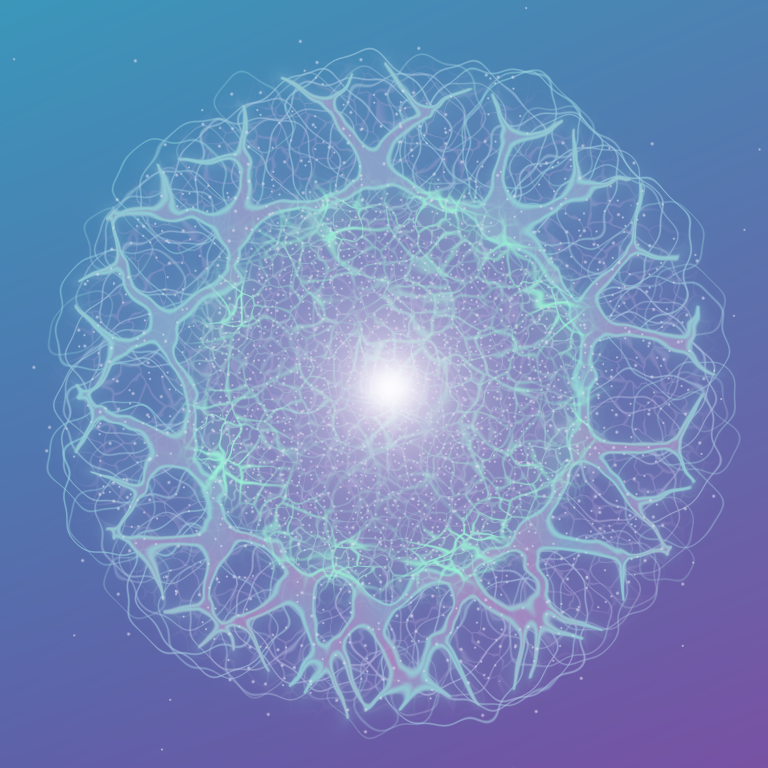
Write a WebGL 1 fragment shader that draws this background.

```glsl
precision highp float;
uniform vec2 u_resolution;

#define CENTER vec2(0.508, 0.495)
#define RING_RADIUS 0.245
#define DISK_RADIUS 0.452
#define CELL_COUNT 12.0
#define LOOP_COUNT 90
#define CORE_SIZE 0.042
#define HALO_SIZE 0.125
#define MINT vec3(0.60, 0.96, 0.84)
#define CYAN vec3(0.56, 0.84, 0.87)
#define LILAC vec3(0.73, 0.66, 0.86)
#define TISSUE vec3(0.53, 0.66, 0.80)
#define ROSE vec3(0.70, 0.49, 0.74)

float hash(vec2 p) {
  return fract(sin(dot(p, vec2(12.9898, 78.233))) * 43758.55);
}

vec2 hash2(vec2 p) {
  return vec2(hash(p), hash(p + 37.3));
}

float noise(vec2 p) {
  vec2 i = floor(p), f = fract(p);
  f = f * f * (3.0 - 2.0 * f);
  return mix(mix(hash(i), hash(i + vec2(1, 0)), f.x),
             mix(hash(i + vec2(0, 1)), hash(i + vec2(1, 1)), f.x), f.y);
}

vec2 warp(vec2 p, float scale, float amount) {
  return p + amount * (vec2(noise(p * scale + 5.0), noise(p * scale + 41.0)) - 0.5);
}

vec2 polar(float angle, float radius) {
  return radius * vec2(cos(angle), sin(angle));
}

float stroke(float d, float width) {
  return 1.0 - smoothstep(0.0, width + 1.0 / u_resolution.y, d);
}

float smoothMin(float a, float b, float k) {
  float h = max(k - abs(a - b), 0.0) / k;
  return min(a, b) - h * h * k * 0.25;
}

// Tapered capsule
float limb(vec2 p, vec2 a, vec2 b, float startWidth, float endWidth) {
  vec2 ab = b - a;
  float h = clamp(dot(p - a, ab) / dot(ab, ab), 0.0, 1.0);
  return length(p - a - ab * h) - mix(startWidth, endWidth, h);
}

// Distance to the borders of scattered cells
float web(vec2 p, float scale) {
  p = warp(warp(p, scale * 0.8, 0.7 / scale), scale * 2.5, 0.3 / scale) * scale;
  vec2 id = floor(p);
  float nearest = 9.0, second = 9.0;
  for (int y = -1; y <= 1; y++)
    for (int x = -1; x <= 1; x++) {
      vec2 cell = id + vec2(x, y);
      float d = length(cell + hash2(cell) - p);
      second = min(second, max(nearest, d));
      nearest = min(nearest, d);
    }
  return 0.5 * (second - nearest) / scale;
}

float sparkles(vec2 p, float scale, float density, float size) {
  vec2 cell = floor(p * scale);
  float d = length(fract(p * scale) - 0.2 - 0.6 * hash2(cell)) / scale;
  return step(hash(cell + 9.7), density) * stroke(d, size);
}

// Cell bodies are spread unevenly around the ring
float cellAngle(float i) {
  return radians(30.0 * i - 180.0 + 16.0 * cos(radians(30.0 * i + 15.0)));
}

vec2 cellBody(float i) {
  float k = mod(i, CELL_COUNT);
  return polar(cellAngle(i), 0.282 + 0.022 * cos(radians(30.0 * k - 15.0)) + 0.02 * (hash(vec2(k, 3.0)) - 0.5));
}

float branches(vec2 p) {
  p = warp(warp(p, 15.0, 0.035), 45.0, 0.008);
  float d = 1.0;
  for (float i = 0.0; i < CELL_COUNT; i++) {
    float a = cellAngle(i);
    vec2 body = cellBody(i);
    vec2 joint = polar(0.5 * (a + cellAngle(i + 1.0)), RING_RADIUS + 0.008);
    d = smoothMin(d, limb(p, body, joint, 0.011, 0.004), 0.024);
    d = smoothMin(d, limb(p, cellBody(i + 1.0), joint, 0.011, 0.004), 0.024);
    for (float side = -1.0; side <= 1.0; side += 2.0) {
      vec2 h = hash2(vec2(i, side));
      float forkAngle = a + side * (0.11 + 0.12 * h.x);
      vec2 fork = polar(forkAngle, 0.345 + 0.035 * h.y);
      d = smoothMin(d, limb(p, body, fork, 0.011, 0.0045), 0.022);
      d = smoothMin(d, limb(p, fork, polar(forkAngle + 0.13, 0.405 + 0.02 * h.x), 0.0045, 0.0008), 0.012);
      d = smoothMin(d, limb(p, fork, polar(forkAngle - 0.11, 0.415), 0.004, 0.0008), 0.012);
    }
  }
  return d;
}

void main() {
  vec2 uv = gl_FragCoord.xy / u_resolution;
  vec2 p = uv - CENTER;
  float r = length(p), angle = atan(p.y, p.x);
  float inside = 1.0 - smoothstep(0.20, 0.29, r);
  float disk = 1.0 - smoothstep(0.36, DISK_RADIUS, r);
  float warmth = smoothstep(0.15, -0.3, p.y - 0.4 * p.x);

  // Backdrop and haze
  vec3 color = mix(mix(vec3(0.37, 0.38, 0.66), vec3(0.47, 0.32, 0.64), uv.x),
                   mix(vec3(0.23, 0.59, 0.73), vec3(0.30, 0.51, 0.70), uv.x), uv.y);
  color = mix(color, vec3(0.47, 0.52, 0.73), 0.25 * disk);
  color = mix(color, vec3(0.57, 0.53, 0.75), 0.55 * inside);

  // Fine tangle and looping fibres
  color = mix(color, LILAC, 0.32 * disk * stroke(web(p + 3.0, 34.0), 0.0008));
  for (int n = 0; n < LOOP_COUNT; n++) {
    float i = float(n);
    vec2 h = hash2(vec2(i, 7.0));
    float size = 0.035 + 0.07 * h.x;
    vec2 q = p - polar(i * 2.4, DISK_RADIUS - 0.065 * h.y * h.y - size);
    q += 0.008 * sin(q.yx * 48.0 + i) + 0.003 * sin(q.yx * 115.0 + i * 2.0);
    vec3 tint = mix(CYAN, LILAC, clamp(0.55 * h.y + 0.35 * warmth, 0.0, 1.0));
    color = mix(color, tint, (0.3 + 0.4 * h.x) * (1.0 - 0.7 * inside) * stroke(abs(length(q) - size), 0.0009));
  }

  // Translucent branches with pale rims
  float d = branches(p);
  float bodyTint = noise(p * 17.0 + 8.0);
  vec3 flesh = mix(TISSUE, ROSE, clamp(bodyTint * (0.35 + 0.65 * warmth), 0.0, 1.0));
  color = mix(color, CYAN, 0.22 * exp(-max(d, 0.0) * 110.0));
  color = mix(color, flesh, 0.85 * stroke(d, 0.001));
  color = mix(color, mix(CYAN, MINT, 0.35), 0.65 * stroke(abs(d + 0.001), 0.0025));

  // Mint strands, clustered on the ring and around the core
  float ring = exp(-pow((r - RING_RADIUS + 0.008) / 0.034, 2.0)) * (0.65 + 0.35 * cos(8.0 * angle - 15.9));
  float strands = clamp(ring + 0.5 * inside + 0.5 * exp(-r * 14.0), 0.0, 1.0);
  float patches = smoothstep(0.2, 0.65, noise(p * 19.0 + 2.0));
  color = mix(color, MINT, 0.2 * ring);
  color = mix(color, MINT, strands * (0.4 + 0.5 * patches) * stroke(web(p, 15.0), 0.0021));
  color = mix(color, MINT, strands * (0.3 + 0.5 * patches) * stroke(web(p + 7.0, 25.0), 0.0013));
  color = mix(color, mix(MINT, LILAC, 0.4), strands * 0.6 * stroke(web(p + 11.0, 42.0), 0.0008));

  // Drifting motes
  float motes = sparkles(p, 46.0, 0.28 * disk + 0.04 * step(r, 0.47), 0.0021)
              + sparkles(p + 5.0, 120.0, 0.12 * disk + 0.35 * inside, 0.0011);
  color = mix(color, vec3(0.88, 0.88, 0.94), 0.7 * min(motes, 1.0));

  // Luminous core
  color = mix(color, vec3(0.88, 0.84, 0.93), 0.75 * exp(-pow(r / HALO_SIZE, 2.0)));
  color = mix(color, vec3(0.99, 0.99, 1.0), exp(-pow(r / CORE_SIZE, 2.0)));
  gl_FragColor = vec4(color, 1.0);
}
```
